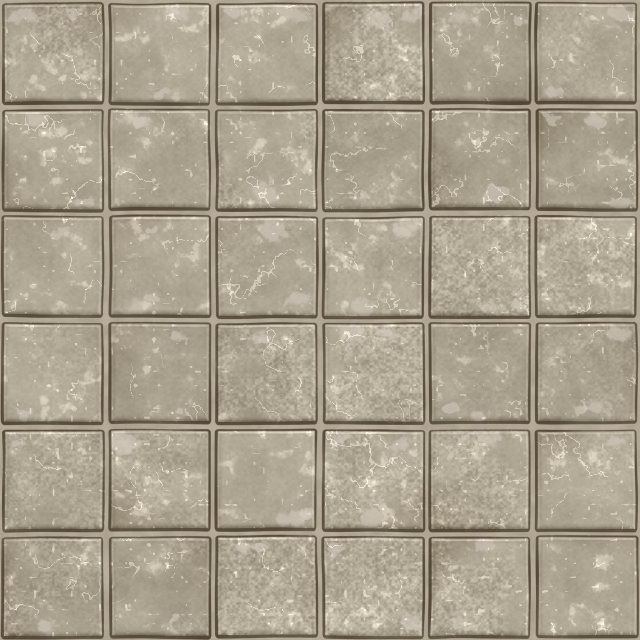
Give the GLSL for this texture, as a WebGL 2 fragment shader.

```glsl
#version 300 es
precision highp float;
// Six by six worn ceramic tiles in warm grey beige, set in pale grout.
// Each tile is a slightly bent rounded box with dark seams and a lit bevel;
// hashed noise gives every tile its own grain, pale scuffs, veins and shade.
uniform vec2 u_resolution;
out vec4 outColor;

float hash(vec2 p) {
    return fract(sin(dot(p, vec2(127.1, 311.7))) * 43758.545);
}

float noise(vec2 p) {
    vec2 i = floor(p), f = fract(p);
    f = f * f * (3.0 - 2.0 * f);
    return mix(mix(hash(i), hash(i + vec2(1, 0)), f.x),
               mix(hash(i + vec2(0, 1)), hash(i + vec2(1, 1)), f.x), f.y);
}

float fbm(vec2 p) {
    float sum = 0.0, gain = 0.5;
    for (int i = 0; i < 5; i++) {
        sum += gain * noise(p);
        p = mat2(1.6, 1.2, -1.2, 1.6) * p + 7.3;
        gain *= 0.5;
    }
    return sum / 0.97;
}

float roundedBox(vec2 p, vec2 halfSize, float radius) {
    vec2 q = abs(p) - halfSize + radius;
    return length(max(q, 0.0)) + min(max(q.x, q.y), 0.0) - radius;
}

// Glazed face of one tile; p runs from -0.5 to 0.5
vec3 tileFace(vec2 p, vec2 id) {
    vec2 seed = id * 17.3 + 4.0;
    float wear = hash(id + 3.7);
    float clouds = fbm(p * 4.0 + seed);
    vec3 color = vec3(0.685, 0.645, 0.575) + 0.035 * (hash(id + 9.1) - 0.5);
    color += 0.13 * (clouds - 0.5);

    // Soft shade falling off from one side
    float angle = 6.2832 * hash(id + 5.3);
    float side = dot(p, vec2(cos(angle), sin(angle)));
    color -= vec3(0.10, 0.10, 0.11) * hash(id + 6.1) * smoothstep(0.1, 0.6, side);

    // Pebbled grain, strong where the glaze has worn away
    float patchy = smoothstep(0.40, 0.62, fbm(p * 2.5 + seed + 31.0) + 0.4 * (wear - 0.6));
    float grain = noise(p * 38.0 + seed) + 0.6 * noise(p * 64.0 - seed) - 0.8;
    color += grain * mix(0.035, 0.15, patchy * smoothstep(0.2, 0.8, wear));
    color += 0.025 * patchy * wear;

    // Pale mottling and ragged scuffs near the rim
    float rag = fbm(p * 11.0 + seed + 53.0);
    color += 0.13 * smoothstep(0.56, 0.76, rag) * smoothstep(0.42, 0.62, clouds);
    for (int i = 0; i < 3; i++) {
        vec2 key = id + float(i) * 11.7;
        vec2 center = 0.8 * vec2(hash(key + 1.3), hash(key + 2.9)) - 0.4;
        center.y = mix(center.y, 0.4 * sign(center.y), 0.75);
        float size = 0.04 + 0.09 * hash(key + 8.2);
        float reach = length((p - center) * vec2(0.75, 1.2)) + 0.22 * (rag - 0.5);
        float scuff = 1.0 - smoothstep(size * 0.45, size, reach);
        color = mix(color, vec3(0.83, 0.79, 0.74), 0.6 * scuff * step(0.4, hash(key + 4.4)));
    }

    // Thin broken veins and small chips
    float vein = abs(fbm(p * 3.0 + seed + 71.0) - 0.5);
    float veinMask = smoothstep(0.52, 0.70, noise(p * 5.0 + seed + 13.0));
    color += 0.16 * (1.0 - smoothstep(0.004, 0.014, vein)) * veinMask;
    color += 0.16 * smoothstep(0.86, 0.95, noise(p * 23.0 + seed + 91.0));
    return color;
}

void main() {
    vec2 grid = gl_FragCoord.xy / u_resolution * 6.0;
    float px = 6.0 / min(u_resolution.x, u_resolution.y);
    vec2 id = floor(grid);
    vec2 p = fract(grid) - 0.5;

    // Uneven setting: small shift, bent edges
    vec2 bend = vec2(noise(grid * 2.3 + 5.0), noise(grid * 2.3 + 47.0)) - 0.5;
    vec2 shift = vec2(hash(id + 0.7), hash(id + 1.9)) - 0.5;
    vec2 q = p + 0.016 * bend + 0.014 * shift;
    float d = roundedBox(q, vec2(0.470), 0.025);

    // Which rim is nearest, and how its strength varies
    vec2 a = abs(q);
    float vertical = smoothstep(-0.02, 0.02, a.y - a.x);
    float top = vertical * step(0.0, q.y);
    float bottom = vertical * step(q.y, 0.0);
    float left = (1.0 - vertical) * step(q.x, 0.0);
    float uneven = noise(grid * 3.1 + 20.0);

    vec3 color = tileFace(p, id);

    // Broad bevel: dim at the foot and sides, lit at the head
    float bevel = smoothstep(-0.075, -0.012, d);
    color -= bevel * (0.03 + 0.11 * bottom + 0.05 * left) * (0.5 + uneven);
    float rim = smoothstep(-0.042, -0.027, d) * (1.0 - smoothstep(-0.025, -0.010, d));
    color += rim * (0.07 + 0.15 * top * uneven - 0.10 * bottom);

    // Pale grout between the tiles
    vec3 grout = vec3(0.70, 0.655, 0.585) + 0.10 * (fbm(grid * 9.0) - 0.5);
    color = mix(color, grout, smoothstep(-px, px, d - 0.008));

    // Dark seam around each tile, heaviest at the foot
    float width = 0.008 + 0.006 * bottom + 0.003 * left - 0.002 * top + 0.004 * (uneven - 0.5);
    float seam = 1.0 - smoothstep(width - 0.5 * px, width + 0.9 * px, abs(d + 0.002));
    color = mix(color, vec3(0.31, 0.26, 0.20), seam * (0.72 + 0.22 * uneven));

    outColor = vec4(clamp(color, 0.0, 1.0), 1.0);
}
```
